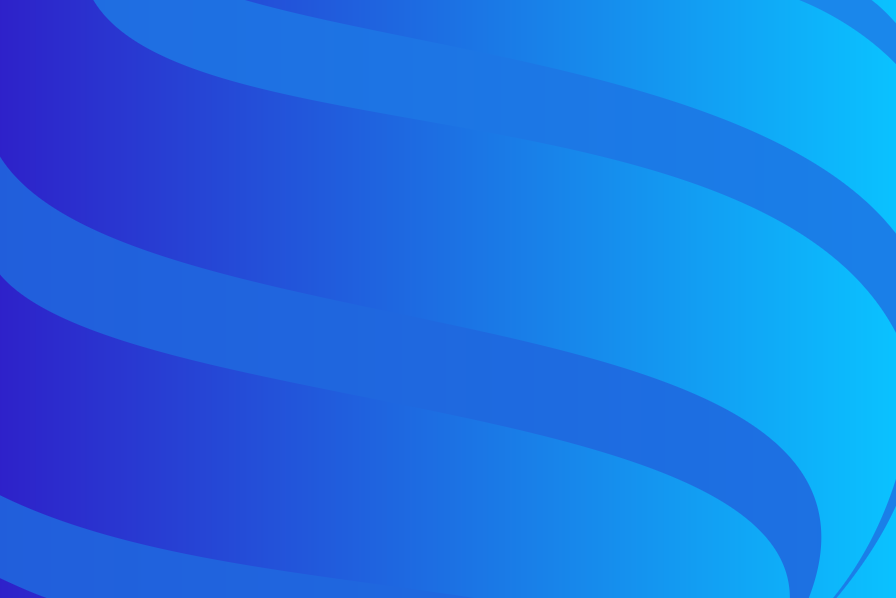
A Shadertoy shader for this background:

```glsl
// Wavy translucent blue ribbons sweeping across a violet to cyan gradient.

vec2 bezier(vec2 a, vec2 b, vec2 c, vec2 d, float t) {
    float s = 1.0 - t;
    return s * s * s * a + 3.0 * s * s * t * b + 3.0 * s * t * t * c + t * t * t * d;
}

// Signed distance to a cubic that only descends; positive on its right side
float edge(vec2 p, vec2 a, vec2 b, vec2 c, vec2 d) {
    float lo = -0.05, hi = 1.1;
    for (int i = 0; i < 15; i++) {
        float mid = 0.5 * (lo + hi);
        if (bezier(a, b, c, d, mid).y < p.y) lo = mid;
        else hi = mid;
    }
    float t = 0.5 * (lo + hi);
    vec2 tangent = bezier(a, b, c, d, t + 0.005) - bezier(a, b, c, d, t - 0.005);
    return (p.x - bezier(a, b, c, d, t).x) * abs(tangent.y) / length(tangent);
}

// Coverage of the strip between a left and a right edge
float ribbon(float left, float right) {
    float pixel = 768.0 / iResolution.x;
    return clamp(0.5 + min(left, -right) / pixel, 0.0, 1.0);
}

void mainImage(out vec4 fragColor, in vec2 fragCoord) {
    vec2 uv = fragCoord / iResolution.xy;
    // Layout space: 768 by 512 units, y pointing down
    vec2 p = vec2(uv.x, 1.0 - uv.y) * vec2(768.0, 512.0);

    // Horizontal backdrop gradient
    vec3 color = mix(vec3(0.18, 0.13, 0.79), vec3(0.11, 0.44, 0.89), smoothstep(-0.5, 0.5, uv.x) * 2.0 - 1.0);
    color = mix(vec3(0.18, 0.13, 0.79), vec3(0.11, 0.44, 0.89), clamp(uv.x * 2.0, 0.0, 1.0));
    color = mix(color, vec3(0.04, 0.76, 1.0), clamp(uv.x * 2.0 - 1.0, 0.0, 1.0));

    vec3 deepBlue = mix(vec3(0.13, 0.37, 0.86), vec3(0.11, 0.45, 0.89), uv.x);
    vec3 softBlue = mix(vec3(0.125, 0.42, 0.88), vec3(0.10, 0.50, 0.91), uv.x);

    // Top right corner
    float corner = ribbon(
        edge(p, vec2(685, 0), vec2(715, 12), vec2(746, 32), vec2(768, 55)),
        edge(p, vec2(747, 0), vec2(755, 6), vec2(762, 13), vec2(768, 20)));
    color = mix(color, vec3(0.10, 0.53, 0.92), corner);

    // Upper ribbon
    float upper = ribbon(
        edge(p, vec2(80, 0), vec2(160, 135), vec2(655, 69), vec2(768, 285)),
        edge(p, vec2(210, 0), vec2(370, 46), vec2(665, 67), vec2(768, 200)));
    color = mix(color, softBlue, upper);

    // Middle ribbon, curling back at its right end
    float middle = ribbon(
        edge(p, vec2(0, 235), vec2(100, 354), vec2(677, 338), vec2(677, 512)),
        edge(p, vec2(0, 134), vec2(100, 295), vec2(704, 250), vec2(704, 460)));
    color = mix(color, deepBlue, middle);

    // Lower left ribbon
    float lower = ribbon(
        edge(p, vec2(0, 495), vec2(13, 501), vec2(26, 507), vec2(40, 512)),
        edge(p, vec2(0, 424), vec2(110, 478), vec2(260, 490), vec2(400, 511)));
    color = mix(color, deepBlue, lower);

    // Thin sliver at the lower right
    float sliver = ribbon(
        edge(p, vec2(768, 410), vec2(757, 445), vec2(740, 480), vec2(714, 512)),
        edge(p, vec2(768, 433), vec2(756, 460), vec2(737, 488), vec2(717, 512)));
    color = mix(color, softBlue, sliver);

    fragColor = vec4(color, 1.0);
}
```
